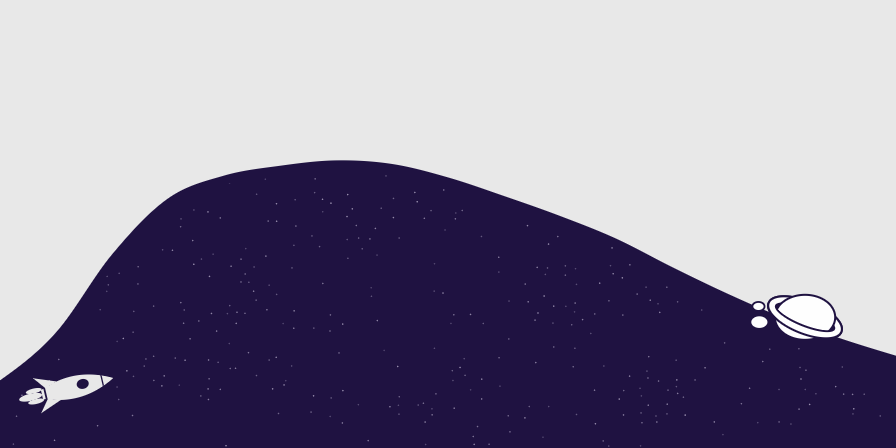
Give the GLSL for this background, as a Shadertoy shader.

```glsl
const vec3 PALE = vec3(0.91);
const vec3 WHITE = vec3(0.995);
const vec3 INDIGO = vec3(0.12, 0.07, 0.255);
const vec3 STAR = vec3(0.62, 0.58, 0.70);

// Ridge heights, one every eighth of the canvas height
const float RIDGE[19] = float[19](
    0.080, 0.151, 0.258, 0.432, 0.557, 0.608, 0.630, 0.642, 0.634, 0.604,
    0.5625, 0.518, 0.4675, 0.404, 0.344, 0.290, 0.245, 0.206, 0.170);

// Star clusters: centre, then radii
const vec4 CLUSTERS[7] = vec4[7](
    vec4(0.76, 0.54, 0.22, 0.09), vec4(0.52, 0.32, 0.22, 0.15),
    vec4(1.30, 0.36, 0.24, 0.09), vec4(0.98, 0.08, 0.22, 0.08),
    vec4(1.66, 0.11, 0.20, 0.08), vec4(0.36, 0.18, 0.14, 0.10),
    vec4(1.38, 0.08, 0.20, 0.10));

float fill(float d, float px) {
    return clamp(0.5 - d / px, 0.0, 1.0);
}

vec2 rotate(vec2 p, float angle) {
    float c = cos(angle), s = sin(angle);
    return vec2(c * p.x + s * p.y, c * p.y - s * p.x);
}

vec2 hash2(vec2 p) {
    vec3 h = fract(p.xyx * vec3(0.1031, 0.1030, 0.0973));
    h += dot(h, h.yzx + 33.33);
    return fract((h.xx + h.yz) * h.zy);
}

float ellipse(vec2 p, vec2 r) {
    p = abs(p) + 1e-5;
    float k = length(p / r);
    return k * (k - 1.0) / length(p / (r * r));
}

float edgeSide(vec2 p, vec2 a, vec2 b) {
    vec2 e = normalize(b - a);
    return e.x * (p.y - a.y) - e.y * (p.x - a.x);
}

// Clockwise triangle
float triangle(vec2 p, vec2 a, vec2 b, vec2 c) {
    return max(edgeSide(p, a, b), max(edgeSide(p, b, c), edgeSide(p, c, a)));
}

// Catmull-Rom curve through the ridge heights
float ridge(float x) {
    float s = clamp(x * 8.0, 0.0, 15.999);
    int i = int(s);
    float t = fract(s);
    float a = RIDGE[i], b = RIDGE[i + 1], c = RIDGE[i + 2], d = RIDGE[i + 3];
    return b + 0.5 * t * (c - a + t * (2.0 * a - 5.0 * b + 4.0 * c - d
             + t * (3.0 * (b - c) + d - a)));
}

float hillDistance(vec2 p) {
    float slope = (ridge(p.x + 0.004) - ridge(p.x - 0.004)) / 0.008;
    return (p.y - ridge(p.x)) / sqrt(1.0 + slope * slope);
}

// One jittered point per cell, kept more often inside clusters
float stars(vec2 p, float px) {
    const float CELLS = 48.0;
    vec2 cell = floor(p * CELLS);
    vec2 middle = (cell + 0.5) / CELLS;
    float density = 0.03;
    for (int i = 0; i < 7; i++) {
        vec2 q = (middle - CLUSTERS[i].xy) / CLUSTERS[i].zw;
        density = max(density, 0.32 * exp(-0.7 * dot(q, q)));
    }
    vec2 jitter = 0.15 + 0.7 * hash2(cell + 17.0);
    float d = length(p - (cell + jitter) / CELLS) - 0.0016;
    vec2 chance = hash2(cell + 91.0);
    return fill(d, px) * step(chance.x, density) * (0.4 + 0.6 * chance.y);
}

vec3 drawRocket(vec3 col, vec2 p, float px) {
    vec2 m = vec2(p.x, abs(p.y));
    float taper = (p.x + 0.104) / 0.91;
    float body = max(m.y - 0.247 * (1.0 - taper * taper), -0.73 - p.x);
    float fins = triangle(m, vec2(-0.94, 0.40), vec2(-0.44, 0.21), vec2(-0.72, 0.117));
    float nozzle = max(abs(p.x + 0.80) - 0.03, m.y - 0.115);
    float flame = min(ellipse(p + vec2(1.09, 0.0), vec2(0.26, 0.08)),
                      ellipse(m - vec2(-0.99, 0.12), vec2(0.18, 0.055)));
    col = mix(col, PALE, fill(min(min(body, fins), min(nozzle, flame)), px));
    float porthole = ellipse(p - vec2(0.11, 0.026), vec2(0.135, 0.11));
    float seam = max(abs(p.x - 0.55) - 0.015, body);
    return mix(col, INDIGO, fill(min(porthole, seam), px));
}

vec3 drawOutlined(vec3 col, float d, float border, float px) {
    col = mix(col, INDIGO, fill(d - border, px));
    return mix(col, WHITE, fill(d, px));
}

vec3 drawPlanet(vec3 col, vec2 p, float px) {
    vec2 q = rotate(p, -0.38);
    float globe = ellipse(p, vec2(0.65, 0.48));
    float outer = ellipse(q, vec2(0.85, 0.34));
    float ring = max(outer, -ellipse(q, vec2(0.72, 0.21)));
    col = mix(col, INDIGO, fill(outer - 0.045, px));
    col = drawOutlined(col, ring, 0.045, px);
    col = drawOutlined(col, globe, 0.045, px);
    vec3 front = drawOutlined(col, ring, 0.045, px);
    return mix(col, front, fill(q.y, px));
}

void mainImage(out vec4 fragColor, in vec2 fragCoord) {
    float px = 1.0 / iResolution.y;
    vec2 p = fragCoord * px;

    // Sky, hill and stars
    float hill = hillDistance(p);
    vec3 col = mix(PALE, INDIGO, fill(hill, px));
    col = mix(col, STAR, stars(p, px) * fill(hill + 0.02, px));

    // Rocket, planet and moons
    const float SIZE = 0.1;
    col = drawRocket(col, rotate(p - vec2(0.1745, 0.138), 0.229) / SIZE, px / SIZE);
    col = drawOutlined(col, ellipse(p - vec2(1.693, 0.316), vec2(0.0115, 0.008)), 0.004, px);
    col = drawOutlined(col, ellipse(p - vec2(1.695, 0.281), vec2(0.018, 0.013)), 0.004, px);
    col = drawPlanet(col, (p - vec2(1.797, 0.2917)) / SIZE, px / SIZE);

    fragColor = vec4(col, 1.0);
}
```
